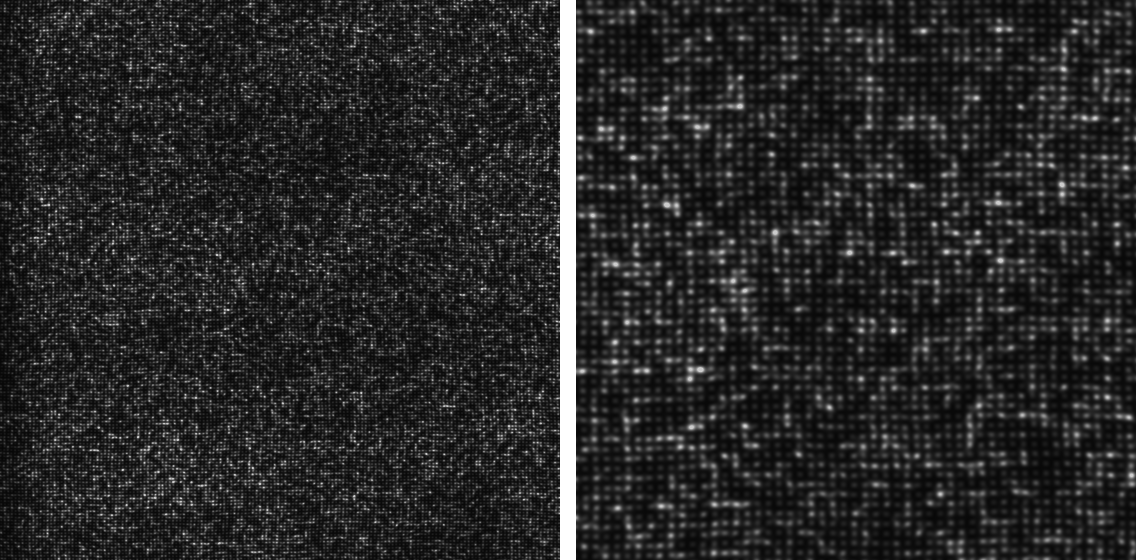
Left: the whole. Right: its middle third, enlarged.
Reproduce this texture procedurally as a WebGL 1 fragment shader.

```glsl
precision highp float;
// Dark, worn woven cloth: a fine regular grid of thread crossings, each with a
// soft fleck of random strength along the weft or the warp. Streaky threads,
// broad worn patches and a shaded left edge vary the tone.
uniform vec2 u_resolution;

float hash(vec2 p, float seed) {
  vec3 q = fract(vec3(p.xyx) * vec3(0.1031, 0.1030, 0.0973) + seed * 0.137);
  q += dot(q, q.yzx + 33.33);
  return fract((q.x + q.y) * q.z);
}

// Cellular sum of soft dashes lying along x, one per thread crossing.
float flecks(vec2 p, float seed) {
  vec2 home = floor(p);
  float sum = 0.0;
  for (int j = -1; j <= 1; j++) {
    for (int i = -2; i <= 2; i++) {
      vec2 cell = home + vec2(float(i), float(j));
      vec2 jitter = vec2(hash(cell, seed), hash(cell, seed + 1.0)) - 0.5;
      vec2 d = p - cell - 0.5 - jitter * vec2(0.5, 0.24);
      d.y -= d.x * (hash(cell, seed + 2.0) - 0.5) * 0.6;
      float reach = mix(0.25, 0.58, hash(cell, seed + 3.0));
      d /= vec2(reach, 0.27);

      // Long runs of one thread share a strength, so streaks appear.
      vec2 run = vec2(floor(cell.x / 18.0 + hash(cell.yy, seed)), cell.y);
      float streak = mix(0.6, 1.4, hash(run, seed + 4.0));
      float strength = pow(hash(cell, seed + 5.0), 4.0);
      sum += streak * strength * exp(-0.5 * dot(d, d));
    }
  }
  return sum;
}

// Broad worn and dark areas from layered sines.
float wear(vec2 uv) {
  float tone = 1.0 + 0.11 * cos(15.7 * (uv.y - 0.6) + 0.8 * sin(4.0 * uv.x));
  tone += 0.08 * sin(7.0 * uv.x + 3.0 * uv.y - 1.2);
  tone += 0.07 * sin(17.0 * uv.x - 9.0 * uv.y) * sin(13.0 * uv.y + 5.0 * uv.x);
  tone += 0.05 * sin(41.0 * uv.x + 2.0 * sin(9.0 * uv.y));
  tone += 0.04 * sin(53.0 * uv.y + 3.0 * sin(7.0 * uv.x));
  tone *= mix(0.5, 1.0, smoothstep(0.0, 0.08, uv.x));
  return tone + 0.25 * smoothstep(0.985, 1.0, uv.x);
}

void main() {
  vec2 uv = gl_FragCoord.xy / u_resolution;

  // Thread coordinates, slightly pulled out of true.
  vec2 thread = uv * vec2(156.0, 174.0);
  thread.x += 0.3 * sin(9.0 * uv.y + 4.0 * uv.x) + 0.1 * sin(47.0 * uv.y);
  thread.y += 0.4 * sin(6.0 * uv.x + 3.0 * uv.y) + 0.12 * sin(39.0 * uv.x);

  // Raised crossings with dark gaps between the threads.
  vec2 ridge = 0.5 - 0.5 * cos(6.2832 * thread);
  float crossing = ridge.x * ridge.y;

  float fleck = 0.41 * flecks(thread, 1.0) + 0.31 * flecks(thread.yx, 11.0);
  fleck *= 0.75 + 0.5 * crossing;
  float grey = 0.016 + wear(uv) * (0.018 + 0.085 * crossing + fleck);
  gl_FragColor = vec4(vec3(min(grey, 0.8)), 1.0);
}
```
